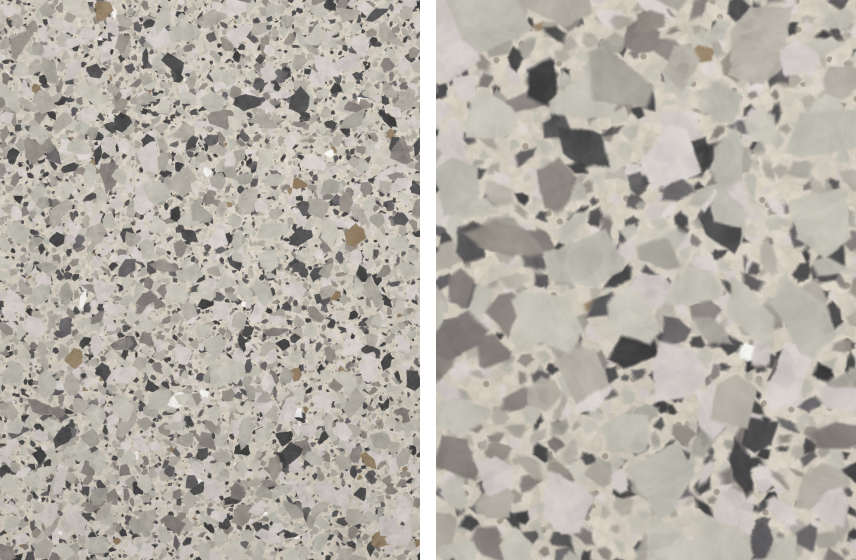
Left, the full canvas; right, a detail of the centre.
A Shadertoy shader for this texture:

```glsl
#define COARSEST 15.0
#define SIZE_STEP 1.48
#define LAYERS 5
#define PRESENCE 0.78
#define DARK_SHARE 0.22
#define EDGE_SOFTNESS 0.0017
#define EDGE_WOBBLE 0.0014
#define GRIT_SCALE 130.0
#define MATRIX_COLOUR vec3(0.845, 0.815, 0.762)

const float TAU = 6.2831853;

vec3 hash3(vec2 p) {
    vec3 q = fract(p.xyx * vec3(0.1031, 0.1030, 0.0973));
    q += dot(q, q.yxz + 33.33);
    return fract((q.xxy + q.yzz) * q.zyx);
}

mat2 rotation(float a) {
    return mat2(cos(a), sin(a), -sin(a), cos(a));
}

// Layered, folded sines, roughly -1 to 1
float mottle(vec2 p) {
    float sum = 0.0, amplitude = 0.5;
    for (int i = 0; i < 5; i++) {
        p = rotation(1.1) * p * 1.7 + 0.8 * sin(p.yx);
        sum += amplitude * sin(p.x) * cos(p.y);
        amplitude *= 0.75;
    }
    return sum;
}

// Distance to the nearest grain, and the hash of that grain
vec2 cellular(vec2 p) {
    vec2 cell = floor(p), nearest = vec2(9.0, 0.0);
    for (int y = -1; y <= 1; y++)
    for (int x = -1; x <= 1; x++) {
        vec2 id = cell + vec2(x, y);
        vec3 h = hash3(id);
        float d = length(id + h.xy - p);
        if (d < nearest.x) nearest = vec2(d, h.z);
    }
    return nearest;
}

// Angular stone: random half planes cut from a stretched shape
float chipDistance(vec2 p, vec2 id, float radius, float stretch) {
    p *= vec2(1.0 / stretch, stretch);
    float d = -1.0;
    for (int i = 0; i < 6; i++) {
        vec3 h = hash3(id + float(i) * 17.3);
        float a = (float(i) + 0.8 * h.x) * TAU / 6.0;
        d = max(d, dot(p, vec2(cos(a), sin(a))) - radius * mix(0.55, 1.0, h.y));
    }
    return d / stretch;
}

vec3 chipColour(float kind, float shade, float darkShare) {
    if (kind < darkShare)
        return mix(vec3(0.25, 0.25, 0.255), vec3(0.43, 0.42, 0.43), shade * shade);
    kind = (kind - darkShare) / (1.0 - darkShare);
    if (kind < 0.14) return mix(vec3(0.49, 0.47, 0.46), vec3(0.60, 0.575, 0.54), shade);
    if (kind < 0.42) return mix(vec3(0.64, 0.63, 0.595), vec3(0.72, 0.70, 0.66), shade);
    if (kind < 0.74) return mix(vec3(0.73, 0.725, 0.685), vec3(0.80, 0.785, 0.74), shade);
    if (kind < 0.985) return mix(vec3(0.80, 0.77, 0.76), vec3(0.86, 0.835, 0.825), shade);
    if (kind < 0.994) return vec3(0.57, 0.49, 0.39);
    return vec3(0.96, 0.96, 0.95);
}

void mainImage(out vec4 fragColor, in vec2 fragCoord) {
    vec2 uv = fragCoord / iResolution.x;
    float cloud = mottle(uv * 9.0);
    float fine = mottle(uv * 55.0 + 7.0);

    // Cement with sandy grit
    vec2 grit = cellular(uv * GRIT_SCALE);
    vec3 colour = MATRIX_COLOUR + 0.018 * cloud + 0.025 * fine;
    colour += 0.05 * (grit.y - 0.5) - 0.035 * grit.x;
    float speck = step(0.95, grit.y) * (1.0 - smoothstep(0.2, 0.45, grit.x));
    colour = mix(colour, vec3(0.56, 0.52, 0.47), 0.7 * speck);

    // Stone chips, small ones first so that large ones stay whole
    vec2 warped = uv + EDGE_WOBBLE * vec2(fine, mottle(uv.yx * 48.0));
    for (int layer = LAYERS - 1; layer >= 0; layer--) {
        float scale = COARSEST * pow(SIZE_STEP, float(layer));
        float darkShare = layer == 0 ? 0.07 : DARK_SHARE;
        vec2 p = rotation(0.4 * float(layer)) * warped * scale;
        vec2 cell = floor(p);
        for (int y = -1; y <= 1; y++)
        for (int x = -1; x <= 1; x++) {
            vec2 id = cell + vec2(x, y);
            vec2 seed = id + 91.0 * float(layer) + 200.0;
            vec3 place = hash3(seed);
            vec3 look = hash3(seed + 43.7);
            vec3 form = hash3(seed + 119.1);
            if (place.z > PRESENCE) continue;
            vec2 local = p - id - 0.5 - 0.7 * (place.xy - 0.5);
            local = rotation(form.x * TAU) * local;
            float radius = mix(0.25, 0.49, form.y);
            float stretch = mix(1.0, 1.55, form.z * form.z);
            float d = chipDistance(local, seed, radius, stretch) / scale;
            float cover = 1.0 - smoothstep(-EDGE_SOFTNESS, EDGE_SOFTNESS, d);
            vec3 stone = chipColour(look.x, look.y, darkShare);
            stone += 0.03 * fine + 0.02 * mottle(uv * 24.0 + look.z * 9.0);
            colour = mix(colour, stone, cover * mix(0.88, 1.0, look.z));
        }
    }

    // Uneven room light, dimmer towards the lower left
    float light = 0.985 + 0.03 * uv.y - 0.05 * length(uv - vec2(0.6, 0.8));
    fragColor = vec4(clamp(colour * light, 0.0, 1.0), 1.0);
}
```
